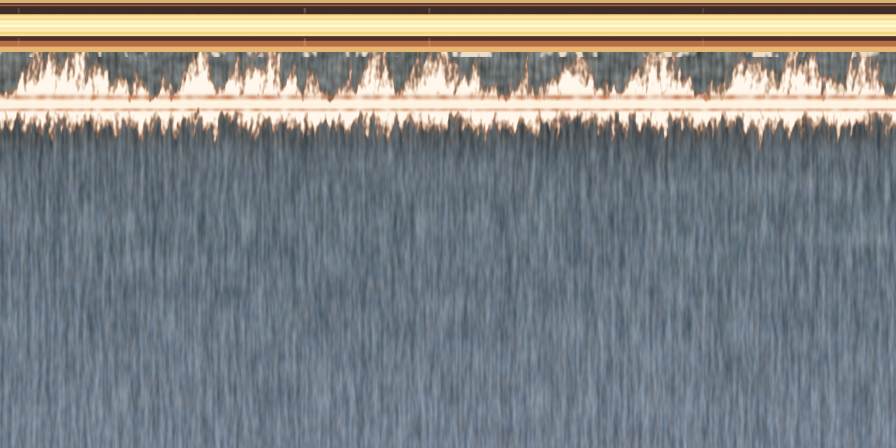
Write a WebGL 2 fragment shader that draws this texture.

```glsl
#version 300 es
precision highp float;
// Brushed blue steel under a ragged, white-hot seam, capped by gold and brown
// rails. Stretched gradient noise makes the grain and the flame streaks;
// horizontal bands and lines are laid down in order of depth from the top.
uniform vec2 u_resolution;
out vec4 fragColor;

vec2 gradient(vec2 cell) {
    uvec2 q = uvec2(ivec2(cell)) * uvec2(1597334673u, 3812015801u);
    uint h = (q.x ^ q.y) * 1597334673u;
    h ^= h >> 15;
    h *= 2246822519u;
    h ^= h >> 13;
    float angle = float(h & 65535u) * 6.28319 / 65536.0;
    return vec2(cos(angle), sin(angle));
}

// Gradient noise, roughly -1 to 1
float noise(vec2 p) {
    vec2 i = floor(p), f = p - i;
    vec2 u = f * f * f * (f * (f * 6.0 - 15.0) + 10.0);
    vec2 e = vec2(1, 0);
    float a = dot(gradient(i), f);
    float b = dot(gradient(i + e.xy), f - e.xy);
    float c = dot(gradient(i + e.yx), f - e.yx);
    float d = dot(gradient(i + e.xx), f - e.xx);
    return 1.5 * mix(mix(a, b, u.x), mix(c, d, u.x), u.y);
}

float hump(float x, float center, float width) {
    float k = (x - center) / width;
    return exp(-k * k);
}

// Smooth-edged slab between two depths
float slab(float depth, float top, float bottom) {
    float blur = 0.6 / u_resolution.y;
    return smoothstep(top - blur, top + blur, depth)
         - smoothstep(bottom - blur, bottom + blur, depth);
}

vec3 steel(float x, float depth) {
    vec3 color = mix(vec3(0.38, 0.42, 0.45), vec3(0.40, 0.45, 0.495), smoothstep(0.28, 0.55, depth));
    color = mix(color, vec3(0.45, 0.495, 0.55), smoothstep(0.55, 1.0, depth));
    // Fine vertical grain at several widths
    float grain = 0.085 * noise(vec2(x * 118.0, depth * 13.0))
                + 0.060 * noise(vec2(x * 71.0 + 9.0, depth * 5.0))
                + 0.045 * noise(vec2(x * 165.0, depth * 42.0 + 5.0))
                + 0.020 * noise(vec2(x * 19.0, depth * 2.0));
    // Soft sheen, plus faint bright patches
    float sheen = 0.018 * noise(vec2(x * 2.5, depth * 16.0));
    sheen += 0.035 * hump(x, 1.05, 0.18) * hump(depth, 0.40, 0.03);
    sheen += 0.040 * hump(x, 1.75, 0.16) * hump(depth, 0.41, 0.025);
    sheen += 0.055 * hump(x, 1.95, 0.13) * hump(depth, 0.535, 0.018);
    sheen += 0.035 * hump(x, 1.50, 0.13) * hump(depth, 0.555, 0.02);
    sheen += 0.030 * hump(x, 0.25, 0.20) * hump(depth, 0.49, 0.025);
    color += grain + sheen;
    float warmth = noise(vec2(x * 90.0 + 31.0, depth * 24.0));
    return color + vec3(0.018, 0.0, -0.018) * warmth;
}

// Heat of the seam: 0 is bare metal, above 0.6 is white
float seamHeat(float x, float depth) {
    float plumes = 0.0;
    float centers[11] = float[](0.10, 0.18, 0.44, 0.59, 0.84, 0.98, 1.28, 1.47, 1.67, 1.78, 1.92);
    for (int i = 0; i < 11; i++) {
        plumes += hump(x, centers[i], i % 2 == 0 ? 0.032 : 0.05);
    }
    float lean = x + (depth - 0.23) * 0.12;
    float rise = 0.045 + 0.080 * plumes + 0.035 * noise(vec2(lean * 28.0, 3.0))
               + 0.025 * noise(vec2(x * 75.0, 7.0));
    float fall = 0.050 + 0.018 * noise(vec2(x * 24.0, 11.0))
               + 0.027 * noise(vec2(x * 64.0, 17.0));
    float away = depth < 0.235 ? (0.235 - depth) / max(rise, 0.015)
                               : (depth - 0.235) / max(fall, 0.012);
    float streak = 0.36 * noise(vec2(lean * 46.0, depth * 13.0))
                 + 0.30 * noise(vec2(lean * 105.0, depth * 25.0))
                 + 0.20 * noise(vec2(x * 150.0, depth * 65.0));
    return 1.12 - 0.85 * away + streak * smoothstep(0.0, 0.35, away + 0.12);
}

void main() {
    vec2 p = gl_FragCoord.xy / u_resolution.y;
    float x = p.x * 2.0 * u_resolution.y / u_resolution.x;
    float depth = 1.0 - p.y;
    vec3 color = steel(x, depth);

    // Mottled, slightly warm metal around the seam, with a scorched fringe
    float mottle = noise(vec2(x * 17.0, depth * 42.0)) + 0.6 * noise(vec2(x * 60.0, depth * 60.0));
    color += slab(depth, 0.115, 0.23) * (vec3(0.03, 0.01, -0.02) + 0.075 * mottle);
    color -= vec3(0.04, 0.06, 0.08) * hump(depth, 0.295, 0.035);

    // Flames: rust at the edge, then tan, then white
    float heat = seamHeat(x, depth) * smoothstep(0.37, 0.31, depth);
    color = mix(color, vec3(0.62, 0.46, 0.37), 0.75 * smoothstep(0.12, 0.38, heat));
    color = mix(color, vec3(0.83, 0.69, 0.58), smoothstep(0.32, 0.55, heat));
    color = mix(color, vec3(1.0, 0.97, 0.92), smoothstep(0.46, 0.78, heat));

    // Thin rust lines along the seam, broken by the streaks
    float breakup = 0.55 + 0.45 * noise(vec2(x * 48.0, depth * 20.0));
    float rust = hump(depth, 0.217, 0.006) + 0.8 * hump(depth, 0.245, 0.004);
    color = mix(color, vec3(0.78, 0.47, 0.29), clamp(rust * breakup, 0.0, 0.85));
    color = mix(color, vec3(1.0, 0.94, 0.84), 0.75 * hump(depth, 0.234, 0.005));

    // Pale crust hanging from the rails
    float crust = noise(vec2(x * 9.0, 21.0)) + 0.5 * noise(vec2(x * 65.0, depth * 30.0));
    color = mix(color, vec3(0.93, 0.87, 0.80), smoothstep(0.1, 0.5, crust) * slab(depth, 0.116, 0.127));

    // Rails, top to bottom
    color = mix(color, vec3(0.86, 0.69, 0.46), slab(depth, -0.1, 0.009));
    color = mix(color, vec3(0.25, 0.17, 0.16), slab(depth, 0.007, 0.032));
    color = mix(color, vec3(0.58, 0.38, 0.27), slab(depth, 0.010, 0.014));
    vec3 gold = mix(vec3(0.97, 0.84, 0.53), vec3(1.0, 0.96, 0.78), hump(depth, 0.056, 0.014));
    gold -= vec3(0.03, 0.06, 0.13) * sin(depth * 620.0) * 0.6;
    color = mix(color, gold, slab(depth, 0.032, 0.082));
    color = mix(color, vec3(0.29, 0.19, 0.15), slab(depth, 0.081, 0.092));
    color = mix(color, vec3(0.72, 0.43, 0.27), slab(depth, 0.091, 0.105));
    color = mix(color, vec3(0.91, 0.72, 0.45), slab(depth, 0.104, 0.116));
    // Sparse pale flecks on the dark rails
    float fleck = smoothstep(0.62, 0.9, noise(vec2(x * 36.0, 40.0)));
    color = mix(color, vec3(0.90, 0.77, 0.65), 0.6 * fleck * (slab(depth, 0.085, 0.103) + slab(depth, 0.018, 0.03)));

    fragColor = vec4(clamp(color, 0.0, 1.0), 1.0);
}
```
